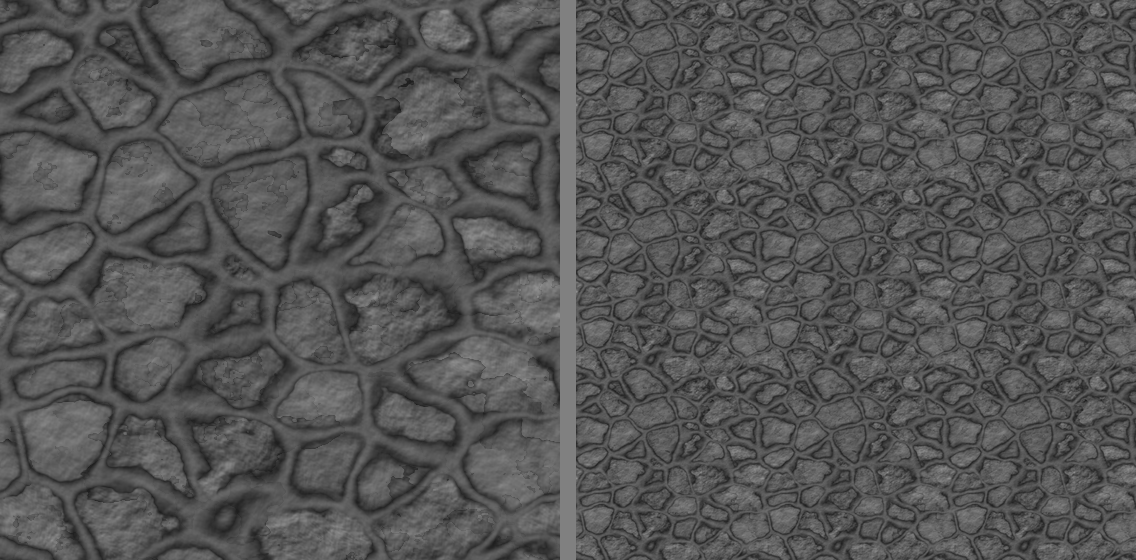
Left, the tile; right, the same tile 3 across and 3 down.
Write a Shadertoy shader that draws this texture map.

```glsl
// Seamless grey relief map of a rubble wall: craggy stones, dark gaps, soft mortar ridges.
#define STONES ivec2(6, 8)    // stones across and up
#define SIZE_SPREAD 0.55      // variation of stone size
#define GAP 0.013             // half width of the mortar
#define MOAT 0.011            // width of the dark rim
#define STONE_TONE 0.405
#define MORTAR_TONE 0.335
#define RIM_DARKNESS 0.17
#define RELIEF 0.95           // strength of the surface relief
#define LEDGE_DARKNESS 0.17

vec3 hash3(ivec2 cell, int seed) {
    uvec3 v = uvec3(ivec3(cell, seed)) * 1664525u + 1013904223u;
    v.x += v.y * v.z; v.y += v.z * v.x; v.z += v.x * v.y;
    v ^= v >> 16u;
    v.x += v.y * v.z; v.y += v.z * v.x; v.z += v.x * v.y;
    return vec3(v & 0xffffu) / 65535.0;
}

ivec2 wrap(ivec2 cell, ivec2 count) {
    return (cell % count + count) % count;
}

// Value noise that repeats over the unit square
float noise(vec2 p, ivec2 freq, int seed) {
    vec2 x = p * vec2(freq), f = fract(x);
    ivec2 i = ivec2(floor(x));
    f = f * f * f * (f * (f * 6.0 - 15.0) + 10.0);
    float a = hash3(wrap(i, freq), seed).x;
    float b = hash3(wrap(i + ivec2(1, 0), freq), seed).x;
    float c = hash3(wrap(i + ivec2(0, 1), freq), seed).x;
    float d = hash3(wrap(i + ivec2(1, 1), freq), seed).x;
    return mix(mix(a, b, f.x), mix(c, d, f.x), f.y);
}

// Layered noise centred on zero
float fbm(vec2 p, ivec2 freq, int octaves, int seed) {
    float sum = 0.0, amp = 0.5;
    for (int k = 0; k < octaves; k++) {
        sum += amp * (noise(p, freq, seed + k) - 0.5);
        freq *= 2;
        amp *= 0.52;
    }
    return sum;
}

// Stone centre relative to q, and its size weight
vec3 stoneSite(ivec2 cell, vec2 q) {
    vec3 h = hash3(wrap(cell, STONES), 3);
    return vec3(vec2(cell) + 0.12 + 0.76 * h.xy - q, SIZE_SPREAD * h.z);
}

// Rounded distance to the border of the weighted cell; also finds the cell
float stoneDistance(vec2 p, out ivec2 id) {
    vec2 scale = vec2(STONES), q = p * scale;
    ivec2 base = ivec2(floor(q));
    vec3 own = vec3(0.0);
    float best = 1e5;
    id = base;
    for (int k = 0; k < 25; k++) {
        ivec2 cell = base + ivec2(k % 5, k / 5) - 2;
        vec3 s = stoneSite(cell, q);
        float power = dot(s.xy, s.xy) - s.z;
        if (power < best) { best = power; own = s; id = cell; }
    }
    float sum = 1e-9;
    for (int k = 0; k < 49; k++) {
        ivec2 cell = base + ivec2(k % 7, k / 7) - 3;
        if (cell == id) continue;
        vec3 s = stoneSite(cell, q);
        float power = dot(s.xy, s.xy) - s.z;
        float d = 0.5 * (power - best) / length(scale * (s.xy - own.xy));
        sum += exp(-150.0 * d);
    }
    id = wrap(id, STONES);
    return -log(sum) / 150.0;
}

// Sharp step with a shaded foot on its low side
float ledge(float level, float foot) {
    return exp(min(level, 0.0) / foot) * (1.0 - smoothstep(-0.006, 0.008, level));
}

void mainImage(out vec4 fragColor, in vec2 fragCoord) {
    vec2 p = fragCoord / iResolution.xy;

    // Bend the joints
    vec2 bend = vec2(fbm(p, ivec2(7), 3, 20), fbm(p, ivec2(7), 3, 30));
    ivec2 id;
    float d = stoneDistance(p + 0.075 * bend, id);
    vec3 trait = hash3(id, 9);
    float rough = trait.x * trait.x;

    // Ragged outline, set back by a different amount on each stone
    float rag = fbm(p, ivec2(14, 16), 4, 40);
    float depth = d - GAP - 0.014 * trait.y * trait.y + rag * mix(0.025, 0.09, rough);
    float softness = mix(0.003, 0.014, smoothstep(-0.1, 0.12, fbm(p, ivec2(9), 2, 50)));
    float face = smoothstep(-0.003, softness, depth) * smoothstep(0.003, 0.012, d);

    // Surface relief, lit from above, and fine pits
    vec2 crag = p + 0.03 * bend.yx;
    float relief = fbm(crag, ivec2(16, 18), 5, 60)
                 - fbm(crag + vec2(-0.002, 0.004), ivec2(16, 18), 5, 60);
    float pits = fbm(p, ivec2(48), 3, 70);
    float texture_ = RELIEF * relief + 0.13 * pits;

    // Broken ledges in patches
    float patchy = smoothstep(-0.06, 0.08, fbm(p, ivec2(6, 7), 2, 80));
    float broken = ledge(fbm(crag, ivec2(9, 13), 5, 90) + 0.05, 0.045);
    float chips = ledge(fbm(crag, ivec2(24, 30), 4, 100) + 0.07, 0.06);

    // Mortar, stone and the dark rim between them
    float mortar = MORTAR_TONE + 0.035 * exp(-d * d / 0.00004) + 0.5 * texture_;
    float stone = STONE_TONE + 0.05 * (trait.z - 0.5) + 0.10 * fbm(p, ivec2(8), 3, 110)
                + texture_ * mix(0.7, 1.5, rough);
    float tone = mix(mortar, stone, face);
    float width = MOAT * mix(0.8, 1.3, patchy);
    float rim = exp(-abs(depth + 0.003) / width) * smoothstep(0.0, 0.014, d);
    tone -= RIM_DARKNESS * rim * mix(1.0, 0.75, face);
    tone -= LEDGE_DARKNESS * (broken * patchy + 0.6 * chips * (1.0 - patchy)) * mix(0.25, 1.0, face);

    fragColor = vec4(vec3(clamp(tone, 0.12, 0.56)), 1.0);
}
```
